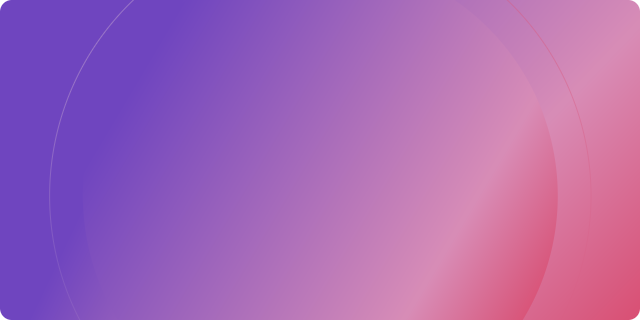
Write a Shadertoy shader that draws this background.

```glsl
#define PURPLE vec3(0.437, 0.272, 0.750)
#define PINK vec3(0.845, 0.550, 0.715)
#define RED vec3(0.850, 0.300, 0.440)
#define RING_PALE vec3(0.800, 0.680, 0.820)
#define RING_RED vec3(0.850, 0.350, 0.500)
#define CENTER vec2(1.001, 0.388)
#define DISC_RADIUS 0.742
#define RING_RADIUS 0.846
#define RING_WIDTH 0.0026
#define CORNER_RADIUS 0.037

// Ramp through three colours: 0 purple, 1 pink, 2 red
vec3 ramp(float t) {
    vec3 cool = mix(PURPLE, PINK, clamp(t, 0.0, 1.0));
    return mix(cool, RED, clamp(t - 1.0, 0.0, 1.0));
}

// Fan-shaped gradient between a steep purple edge and a tilted pink crest
vec3 backdrop(vec2 p) {
    float fromEdge = max(dot(p, vec2(0.90, -0.43)) - 0.085, 0.0);
    float pastCrest = dot(p, vec2(0.72, -0.69)) - 0.802;
    float toCrest = max(-pastCrest, 0.0);
    float t = fromEdge / max(fromEdge + toCrest, 1e-4);
    return ramp(t + max(pastCrest, 0.0) / 0.66);
}

// Straight gradient across the disc
vec3 discColor(vec2 p) {
    float s = dot(p, vec2(0.86, -0.51));
    float rise = clamp((s + 0.010) / 1.097, 0.0, 1.0);
    float fall = clamp((s - 1.087) / 0.365, 0.0, 1.0);
    return ramp(rise + fall);
}

float roundedBox(vec2 p, vec2 halfSize, float radius) {
    vec2 q = abs(p) - halfSize + radius;
    return length(max(q, 0.0)) + min(max(q.x, q.y), 0.0) - radius;
}

// Antialiased coverage of a signed distance
float coverage(float d, float pixel) {
    return clamp(0.5 - d / pixel, 0.0, 1.0);
}

void mainImage(out vec4 fragColor, in vec2 fragCoord) {
    float pixel = 1.0 / iResolution.y;
    vec2 p = fragCoord * pixel;
    vec2 size = iResolution.xy * pixel;
    float radius = length(p - CENTER);

    // Backdrop and disc
    vec3 color = backdrop(p);
    color = mix(color, discColor(p), coverage(radius - DISC_RADIUS, pixel));

    // Hairline ring, pale to red, fading downwards
    float lineWidth = max(RING_WIDTH, pixel);
    float ring = coverage(abs(radius - RING_RADIUS) - 0.5 * lineWidth, pixel);
    ring *= RING_WIDTH / lineWidth;
    float side = smoothstep(0.4, 1.5, p.x);
    float fade = mix(0.16, 0.55, smoothstep(0.0, 0.9, p.y));
    color = mix(color, mix(RING_PALE, RING_RED, side), ring * fade);

    // Rounded corners on white
    float card = roundedBox(p - 0.5 * size, 0.5 * size, CORNER_RADIUS);
    color = mix(vec3(1.0), color, coverage(card, pixel));
    fragColor = vec4(color, 1.0);
}
```
